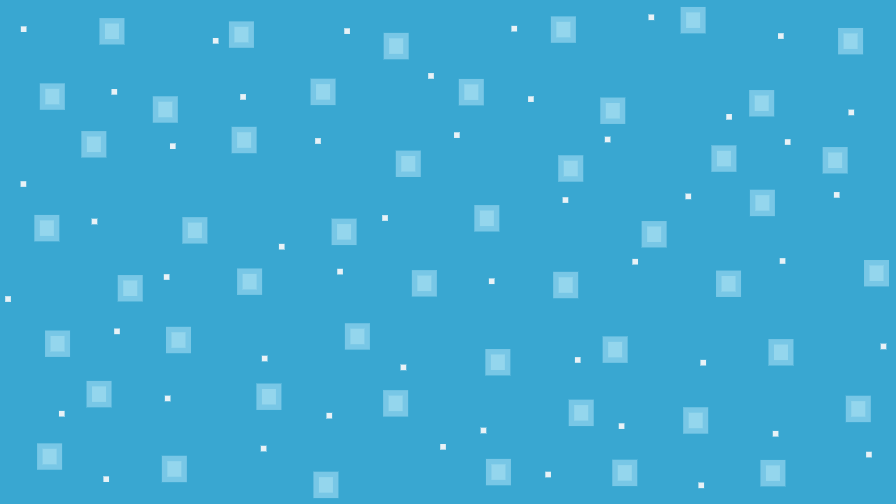
Reproduce this pattern procedurally as a Shadertoy shader.

```glsl
// Two pseudo-random values in 0..1 for a cell
vec2 hash22(vec2 cell) {
    vec3 h = fract(cell.xyx * vec3(0.1031, 0.1030, 0.0973));
    h += dot(h, h.yzx + 33.33);
    return fract((h.xx + h.yz) * h.zy);
}

// Antialiased coverage of an axis-aligned rectangle
float boxCoverage(vec2 p, vec2 halfSize) {
    vec2 d = abs(p) - halfSize;
    return clamp(0.5 - max(d.x, d.y) * iResolution.y, 0.0, 1.0);
}

void mainImage(out vec4 fragColor, in vec2 fragCoord) {
    vec2 p = fragCoord / iResolution.y;

    // Jittered cells: each one holds either a tile or a speck
    vec2 cellSize = vec2(4.0 / 27.0, 0.125);
    vec2 cell = floor(p / cellSize);
    vec2 local = p - (cell + 0.5) * cellSize;
    vec2 jitter = (hash22(cell + 17.0) - 0.5) * cellSize;
    bool isTile = mod(cell.x + cell.y, 2.0) < 0.5;

    vec3 color = vec3(0.224, 0.655, 0.82);
    if (isTile) {
        // Pale square with a lighter core
        vec2 q = local - jitter * vec2(0.63, 0.56);
        color = mix(color, vec3(0.47, 0.78, 0.90), boxCoverage(q, vec2(0.0248, 0.0262)));
        color = mix(color, vec3(0.58, 0.84, 0.93), boxCoverage(q, vec2(0.0139, 0.0154)));
    } else {
        // Small near-white speck
        vec2 q = local - jitter * 0.88;
        color = mix(color, vec3(0.91, 0.95, 0.97), boxCoverage(q, vec2(0.0056)));
    }

    fragColor = vec4(color, 1.0);
}
```
